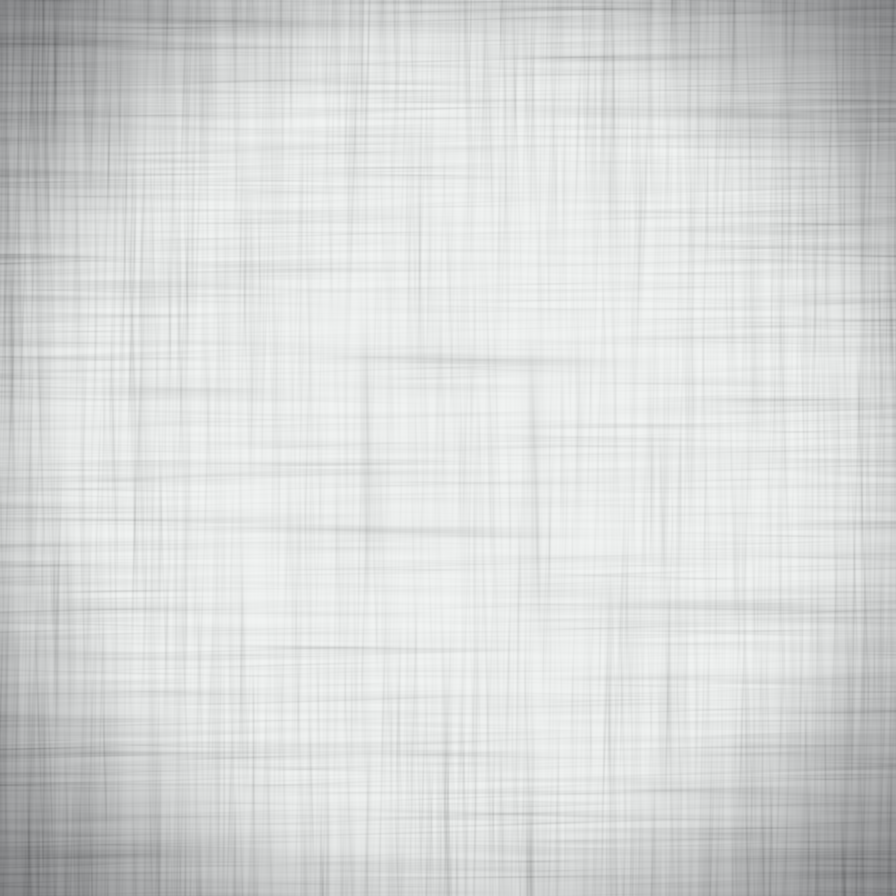
Write a Shadertoy shader that draws this texture.

```glsl
// Pale woven linen with fine crossed threads and a soft grey vignette.
#define PAPER vec3(0.948, 0.957, 0.953)
#define SHADE_TINT vec3(1.0, 1.015, 0.985)
#define SHADE_DEPTH 0.44
#define SHADE_START 0.385
#define SHADE_END 0.78
#define THREAD_LAYERS 24
#define THREAD_DARKNESS 0.060
#define BUNDLE_DARKNESS 0.075
#define MAX_TILT 0.035
#define FRAY 0.022

float hash(vec2 p) {
    vec3 q = fract(vec3(p.xyx) * 0.1031);
    q += dot(q, q.yzx + 33.33);
    return fract((q.x + q.y) * q.z);
}

// Gradient noise, roughly -0.7 to 0.7.
vec2 gradientAt(vec2 cell) {
    float angle = 6.2832 * hash(cell);
    return vec2(cos(angle), sin(angle));
}

float gradientNoise(vec2 p) {
    vec2 i = floor(p), f = fract(p);
    vec2 u = f * f * f * (f * (f * 6.0 - 15.0) + 10.0);
    vec2 e = vec2(0.0, 1.0);
    float low = mix(dot(gradientAt(i), f),
                    dot(gradientAt(i + e.yx), f - e.yx), u.x);
    float high = mix(dot(gradientAt(i + e.xy), f - e.xy),
                     dot(gradientAt(i + e.yy), f - e.yy), u.x);
    return mix(low, high, u.y);
}

// Tapered strands running along x, one per cell in each tilted layer.
float threads(vec2 p, float seed, float pixel) {
    float dark = 0.0;
    for (int k = 0; k < THREAD_LAYERS; k++) {
        vec2 id = vec2(float(k) + 1.0, seed);
        float pick = hash(id + 7.0);
        float width = mix(0.0006, 0.0028, pick * pick * pick);
        float pitch = width * 10.0 + 0.004;
        float span = mix(0.18, 0.55, hash(id + 19.0));
        float tilt = MAX_TILT * (hash(id + 31.0) - 0.5) * 2.0;
        float across = (p.y + tilt * (p.x - 0.5)) / pitch + 40.0 + pick * 9.0;
        float row = floor(across);
        float along = p.x / span + 8.0 + hash(vec2(row, id.x + seed));
        vec2 cell = vec2(floor(along), row) + id * 17.0;
        float centre = mix(0.25, 0.75, hash(cell));
        float strength = hash(cell + 53.0);
        float soft = width + 0.6 * pixel;
        float d = (fract(across) - centre) * pitch / soft;
        float t = fract(along);
        float taper = smoothstep(0.0, 0.35, t) * smoothstep(1.0, 0.65, t);
        dark += exp(-d * d) * taper * strength * strength * strength
              * width / soft * mix(1.0, 0.5, pick);
    }
    float density = 1.0 + 0.8 * gradientNoise(p * vec2(4.0, 18.0) + seed);
    return dark * density;
}

// Dense run of fibres: b holds middle along, position across, half length, weight.
float bundle(vec2 p, vec4 b) {
    float t = (p.x - b.x) / b.z;
    float d = p.y - b.y + 0.018 * (p.x - b.x) * sign(b.w);
    float fibres = 0.75 + 0.6 * gradientNoise(vec2(p.x * 5.0, d * 320.0) + b.xy * 50.0);
    float body = exp(-d * d / 0.000022) + 0.25 * exp(-d * d / 0.00018);
    return abs(b.w) * body * fibres * smoothstep(1.0, 0.2, abs(t));
}

float bundles(vec2 p) {
    vec4 level[8] = vec4[8](
        vec4(0.54, 0.597, 0.24, 1.0), vec4(0.45, 0.408, 0.22, 1.0),
        vec4(0.80, 0.325, 0.18, 0.8), vec4(0.74, 0.874, 0.24, 0.8),
        vec4(0.18, 0.683, 0.16, 0.6), vec4(0.22, 0.564, 0.14, 0.6),
        vec4(0.86, 0.745, 0.15, -0.7), vec4(0.43, 0.160, 0.24, 0.6));
    vec4 upright[8] = vec4[8](
        vec4(0.50, 0.409, 0.18, 0.85), vec4(0.46, 0.597, 0.22, 0.9),
        vec4(0.84, 0.682, 0.13, 0.5), vec4(0.62, 0.842, 0.18, 0.5),
        vec4(0.57, 0.163, 0.20, 0.5), vec4(0.30, 0.078, 0.15, 0.6),
        vec4(0.19, 0.743, 0.10, -0.6), vec4(0.85, 0.305, 0.14, 0.4));
    float dark = 0.0;
    for (int k = 0; k < 8; k++) {
        dark += bundle(p, level[k]) + bundle(p.yx, upright[k]);
    }
    return dark;
}

void mainImage(out vec4 fragColor, in vec2 fragCoord) {
    vec2 uv = fragCoord / iResolution.xy;
    float pixel = 1.0 / min(iResolution.x, iResolution.y);

    // Vignette whose rim is frayed along both thread directions.
    float radius = length(uv - vec2(0.506, 0.503));
    float fray = gradientNoise(uv * vec2(3.0, 55.0) + 3.0)
               + gradientNoise(uv.yx * vec2(3.0, 55.0) + 71.0);
    float shade = SHADE_DEPTH * smoothstep(SHADE_START, SHADE_END, radius + FRAY * fray);

    // Crossed threads, heavier away from the middle.
    float weave = threads(uv, 3.0, pixel) + threads(uv.yx, 11.0, pixel);
    weave *= mix(0.8, 1.35, smoothstep(0.15, 0.5, radius));
    float dark = THREAD_DARKNESS * weave + BUNDLE_DARKNESS * bundles(uv);

    vec3 color = PAPER - shade * SHADE_TINT - dark;
    fragColor = vec4(clamp(color, 0.0, 1.0), 1.0);
}
```
